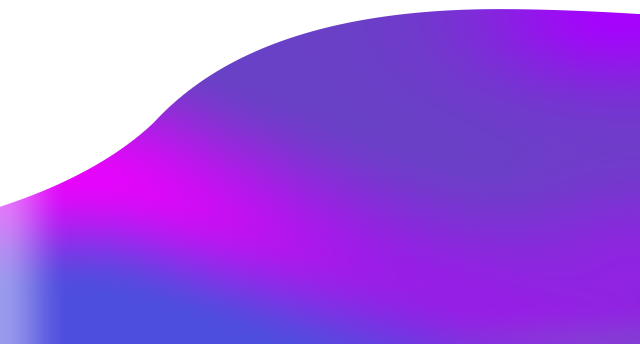
Write a Shadertoy shader that draws this background.

```glsl
// A white sky above a smooth wave filled with a soft violet colour mesh.
// The crest joins three quadratic Bezier arcs; the fill is a sloping magenta
// ridge between indigo and blue, with elliptical glows and pale hazes on top.

const float WIDTH = 1.85; // scene width, in scene heights

const vec3 WHITE    = vec3(1.0);
const vec3 MAGENTA  = vec3(0.90, 0.02, 0.985);
const vec3 VIOLET   = vec3(0.59, 0.12, 0.90);
const vec3 INDIGO   = vec3(0.412, 0.255, 0.775);
const vec3 BLUE     = vec3(0.305, 0.305, 0.87);
const vec3 PURPLE   = vec3(0.65, 0.01, 0.99);
const vec3 LAVENDER = vec3(0.48, 0.30, 0.80);

// Height at x of the quadratic Bezier a, b, c (x must increase along it).
float bezierHeight(vec2 a, vec2 b, vec2 c, float x) {
    float run = clamp(x, a.x, c.x) - a.x;
    float lead = b.x - a.x;
    float bend = a.x - 2.0 * b.x + c.x;
    float t = run / (lead + sqrt(max(lead * lead + bend * run, 1e-6)));
    return mix(mix(a.y, b.y, t), mix(b.y, c.y, t), t);
}

// Outline of the wave: foot, shoulder, then the gently falling top.
float crestHeight(float x) {
    vec2 joint = vec2(0.445, 0.644);
    vec2 peak = vec2(1.442, 0.9735);
    if (x < joint.x) return bezierHeight(vec2(0.0, 0.399), vec2(0.286, 0.493), joint, x);
    if (x < peak.x) return bezierHeight(joint, vec2(0.745, peak.y), peak, x);
    return bezierHeight(peak, vec2(1.62, peak.y), vec2(WIDTH, 0.959), x);
}

// Level on the left that bends smoothly into a downward slope.
float ridgeHeight(float x, float level, float bendX, float slope) {
    float u = x - bendX;
    return level - slope * 0.5 * (u + sqrt(u * u + 0.01));
}

// Soft elliptical spot of light.
float glow(vec2 p, vec2 centre, vec2 radius) {
    vec2 q = (p - centre) / radius;
    return exp(-dot(q, q));
}

vec3 waveColour(vec2 p) {
    // Magenta ridge, indigo above and blue below
    float above = p.y - ridgeHeight(p.x, 0.49, 0.34, 0.365);
    vec3 colour = mix(MAGENTA, VIOLET, smoothstep(0.2, 1.25, p.x));
    colour = mix(colour, INDIGO, smoothstep(0.0, 0.42, above));
    colour = mix(colour, BLUE, smoothstep(0.0, 0.34, -above));

    // Glows on the right
    colour = mix(colour, PURPLE, glow(p, vec2(1.80, 0.96), vec2(0.42, 0.22)));
    colour = mix(colour, VIOLET, 0.8 * glow(p, vec2(1.85, 0.24), vec2(0.38, 0.22)));

    // Pale hazes at the lower right and along the left side
    float floorHaze = (1.0 - smoothstep(0.0, 0.12, p.y)) * smoothstep(1.1, 1.8, p.x);
    colour = mix(colour, LAVENDER, 0.6 * floorHaze);
    return mix(colour, WHITE, 0.43 * (1.0 - smoothstep(0.0, 0.2, p.x)));
}

void mainImage(out vec4 fragColor, in vec2 fragCoord) {
    vec2 p = fragCoord / iResolution.xy * vec2(WIDTH, 1.0);

    // Antialiased cover of the wave over the sky
    float depth = crestHeight(p.x) - p.y;
    float pixel = length(vec2(dFdx(depth), dFdy(depth)));
    float cover = clamp(0.5 + depth / max(pixel, 1e-5), 0.0, 1.0);

    fragColor = vec4(mix(WHITE, waveColour(p), cover), 1.0);
}
```
